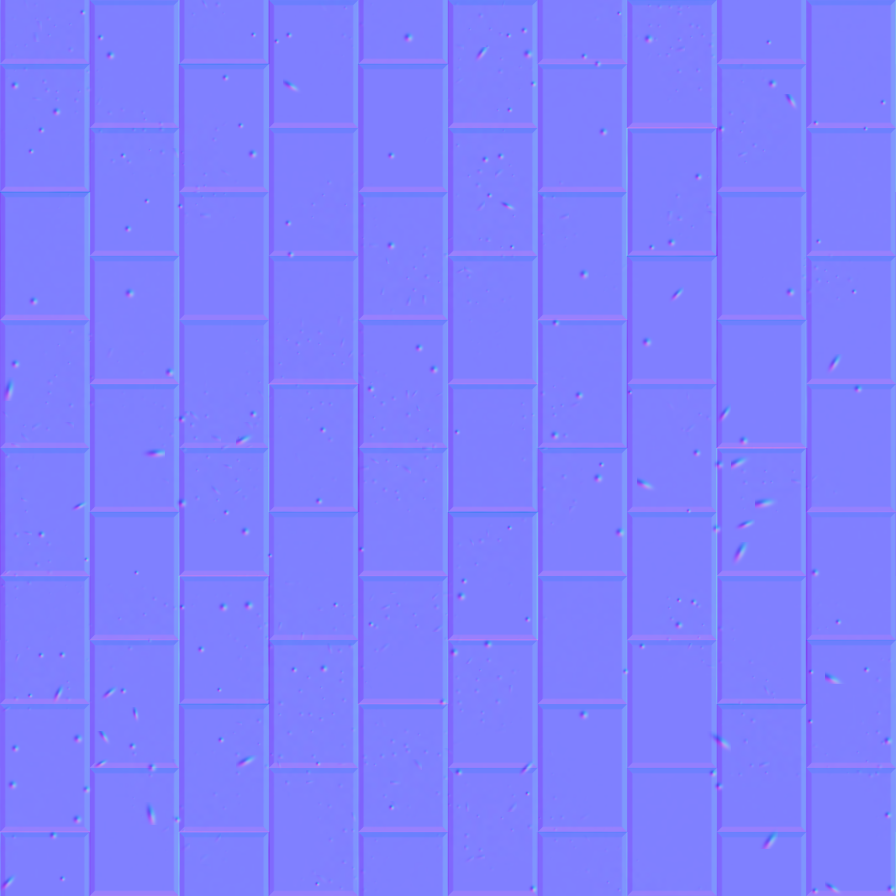
Write a WebGL 1 fragment shader that draws this texture map.

```glsl
precision highp float;
// Tangent-space normal map of bevelled upright tiles in half-offset columns, with pits and specks.
uniform vec2 u_resolution;

const vec2 TILE_COUNT = vec2(10.0, 7.0);
const float BEVEL_WIDTH = 0.0058;
const float STEP_WIDTH = 0.0013;

float hash(vec2 p, float seed) {
  vec3 q = fract(vec3(p.xyx + seed * 7.31) * vec3(0.1031, 0.1030, 0.0973));
  q += dot(q, q.yzx + 33.33);
  return fract((q.x + q.y) * q.z);
}

float valueNoise(vec2 p, float seed) {
  vec2 i = floor(p);
  vec2 f = fract(p);
  f = f * f * (3.0 - 2.0 * f);
  float low = mix(hash(i, seed), hash(i + vec2(1.0, 0.0), seed), f.x);
  float high = mix(hash(i + vec2(0.0, 1.0), seed), hash(i + 1.0, seed), f.x);
  return mix(low, high, f.y);
}

// Tile grid: every even column is shifted by half a tile.
vec2 tileSpace(vec2 p) {
  vec2 t = p * TILE_COUNT;
  t.y += 0.5 * (1.0 - mod(floor(t.x), 2.0));
  return t;
}

vec2 tileId(vec2 p) {
  return mod(floor(tileSpace(p)), TILE_COUNT);
}

// Most tiles sit nearly level; a few stand clearly higher or lower.
float tileHeight(vec2 p) {
  float h = hash(tileId(p), 1.0) * 2.0 - 1.0;
  return h * h * h;
}

// Sloped rim with mitred corners.
vec2 bevelSlope(vec2 local, float strength, float pixel) {
  vec2 edge = min(local, 1.0 - local) / TILE_COUNT;
  vec2 side = step(0.5, local);
  vec2 slope = mix(vec2(-0.20, -0.18), vec2(0.18, 0.15), side);
  float soft = max(0.0013, 0.6 * pixel);
  vec2 rim = 1.0 - smoothstep(BEVEL_WIDTH - soft, BEVEL_WIDTH + soft, edge);
  float vertical = smoothstep(-pixel, pixel, edge.y - edge.x);
  vec2 seam = clamp(edge / pixel + 0.5, 0.0, 1.0);
  return slope * rim * seam * vec2(vertical, 1.0 - vertical) * strength;
}

// Thin lip where neighbouring tiles differ in height.
vec2 lipSlope(vec2 p) {
  vec2 sum = vec2(0.0);
  for (int i = 1; i <= 3; i++) {
    float e = STEP_WIDTH * float(i) / 3.0;
    vec2 dx = vec2(e, 0.0);
    vec2 dy = vec2(0.0, e);
    sum.x += tileHeight(p - dx) - tileHeight(p + dx);
    sum.y += tileHeight(p - dy) - tileHeight(p + dy);
  }
  return sum / 3.0;
}

// At most one raised speck per cell, some of them stretched.
vec2 speckSlope(vec2 p, float cells, float chance, float radius, float seed) {
  vec2 id = floor(p * cells);
  vec2 centre = 0.2 + 0.6 * vec2(hash(id, seed), hash(id, seed + 1.0));
  vec2 d = (fract(p * cells) - centre) / cells;
  float angle = 6.2832 * hash(id, seed + 2.0);
  vec2 axis = vec2(cos(angle), sin(angle));
  float stretch = 1.0 + 1.6 * step(0.85, hash(id, seed + 3.0));
  vec2 along = axis * dot(d, axis);
  d = (d - along + along / stretch) / (radius * mix(0.6, 1.25, hash(id, seed + 4.0)));
  float present = step(hash(id, seed + 5.0), chance);
  return d * exp(-dot(d, d)) * present;
}

// Fine grain that is stronger on some patches.
vec2 grainSlope(vec2 p, float patchiness) {
  vec2 q = p * 170.0;
  vec2 grain = vec2(valueNoise(q, 20.0), valueNoise(q, 21.0)) - 0.5;
  return grain * mix(0.006, 0.03, patchiness);
}

// The texture's tangent axes are turned a quarter from the canvas axes.
vec3 encodeNormal(vec2 slope) {
  vec3 n = normalize(vec3(-slope.y, slope.x, 1.0));
  return 0.5 + 0.5 * n;
}

void main() {
  vec2 p = gl_FragCoord.xy / u_resolution;
  float pixel = 1.0 / min(u_resolution.x, u_resolution.y);
  vec2 id = tileId(p);
  vec2 local = fract(tileSpace(p));

  float strength = mix(0.85, 1.15, hash(id, 2.0));
  vec2 tilt = (vec2(hash(id, 3.0), hash(id, 4.0)) - 0.5) * 0.014;
  float patchiness = smoothstep(0.5, 0.8, valueNoise(p * 13.0, 5.0));

  vec2 slope = tilt + bevelSlope(local, strength, pixel);
  slope += lipSlope(p) * 0.35 * mix(0.7, 1.2, valueNoise(p * 60.0, 6.0));
  slope += grainSlope(p, patchiness);
  slope += speckSlope(p, 38.0, 0.11, 0.0026, 8.0) * 1.1;
  slope += speckSlope(p, 85.0, 0.25, 0.0018, 14.0) * 0.3 * patchiness;

  gl_FragColor = vec4(encodeNormal(slope), 1.0);
}
```
